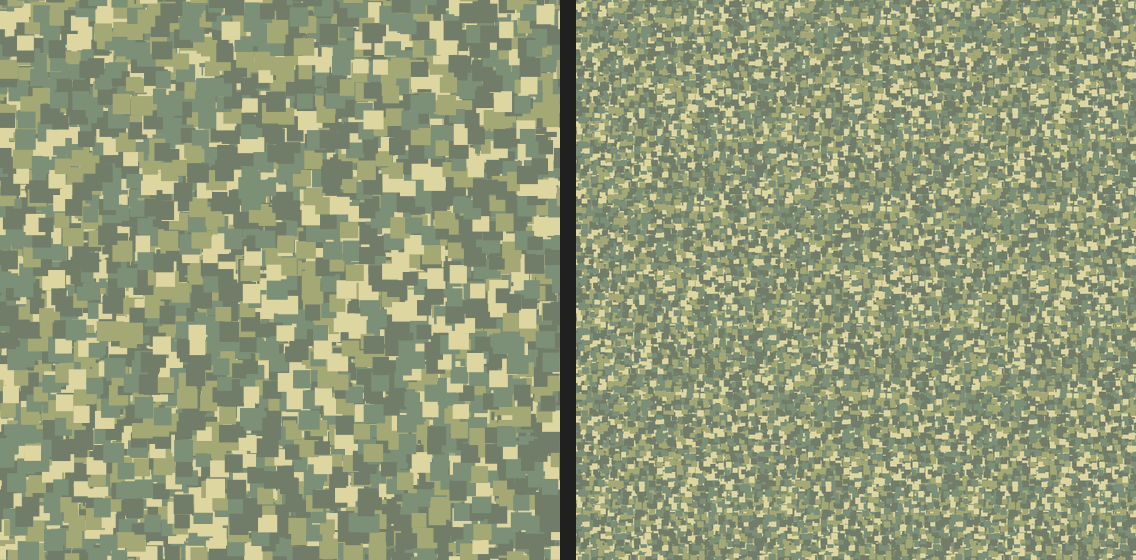
Left, the tile; right, the same tile 3 across and 3 down.
A WebGL 1 fragment shader for this pattern:

```glsl
precision highp float;
// Seamless camouflage of overlapping, randomly scattered square patches in four muted tones.

uniform vec2 u_resolution;

#define CELLS 32.0         // patches per side in each layer, whole so that it tiles
#define LAYERS 6           // layers painted from back to front
#define SIZE_MIN 0.82      // patch side in cells
#define SIZE_MAX 1.18
#define ASPECT_SPREAD 0.16 // how far patches depart from squares
#define CREAM_TOP 0.155    // share of cream in the front layer
#define CREAM_STEP 0.065   // extra share for each layer further back
#define OLIVE_SHARE 0.255  // shares among the patches that are not cream
#define SAGE_SHARE 0.36

const vec3 MOSS  = vec3(0.445, 0.490, 0.412);
const vec3 SAGE  = vec3(0.485, 0.560, 0.467);
const vec3 OLIVE = vec3(0.640, 0.660, 0.460);
const vec3 CREAM = vec3(0.870, 0.840, 0.630);

// Four random values in 0..1 from a cell and a seed
vec4 hash4(vec3 p) {
  vec4 q = fract(p.xyzx * vec4(0.1031, 0.1030, 0.0973, 0.1099));
  q += dot(q, q.wzxy + 33.33);
  return fract((q.xxyz + q.yzzw) * q.zywx);
}

// Tone for a random value; cream gets more common with depth
vec3 patchColor(float pick, float depth) {
  float cream = CREAM_TOP + CREAM_STEP * depth;
  if (pick < cream) return CREAM;
  pick = (pick - cream) / (1.0 - cream);
  if (pick < OLIVE_SHARE) return OLIVE;
  return pick < OLIVE_SHARE + SAGE_SHARE ? SAGE : MOSS;
}

// Antialiased coverage of an axis-aligned box
float boxCoverage(vec2 offset, vec2 halfSize, vec2 pixel) {
  vec2 inside = clamp((halfSize - abs(offset)) / pixel + 0.5, 0.0, 1.0);
  return inside.x * inside.y;
}

// Paints one layer of jittered patches over the color below
vec3 paintLayer(vec3 color, vec2 uv, float layer) {
  vec2 pixel = CELLS / u_resolution;
  vec2 p = uv * CELLS + layer * vec2(0.37, 0.61);
  vec2 home = floor(p);
  float depth = float(LAYERS - 1) - layer;
  float order = mod(layer, 2.0) * 2.0 - 1.0; // alternate the overlap direction
  for (int j = -1; j <= 1; j++) {
    for (int i = -1; i <= 1; i++) {
      vec2 cell = home + order * vec2(float(i), float(j));
      vec2 wrapped = mod(cell, CELLS);
      vec4 shape = hash4(vec3(wrapped, layer * 17.0 + 5.0));
      float pick = hash4(vec3(wrapped, layer * 17.0 + 131.0)).y;
      float stretch = (shape.w - 0.5) * ASPECT_SPREAD;
      vec2 halfSize = 0.5 * mix(SIZE_MIN, SIZE_MAX, shape.z) * vec2(1.0 + stretch, 1.0 - stretch);
      float cover = boxCoverage(p - cell - shape.xy, halfSize, pixel);
      color = mix(color, patchColor(pick, depth), cover);
    }
  }
  return color;
}

void main() {
  vec2 uv = gl_FragCoord.xy / u_resolution;
  vec3 color = SAGE;
  for (int k = 0; k < LAYERS; k++) {
    color = paintLayer(color, uv, float(k));
  }
  gl_FragColor = vec4(color, 1.0);
}
```
